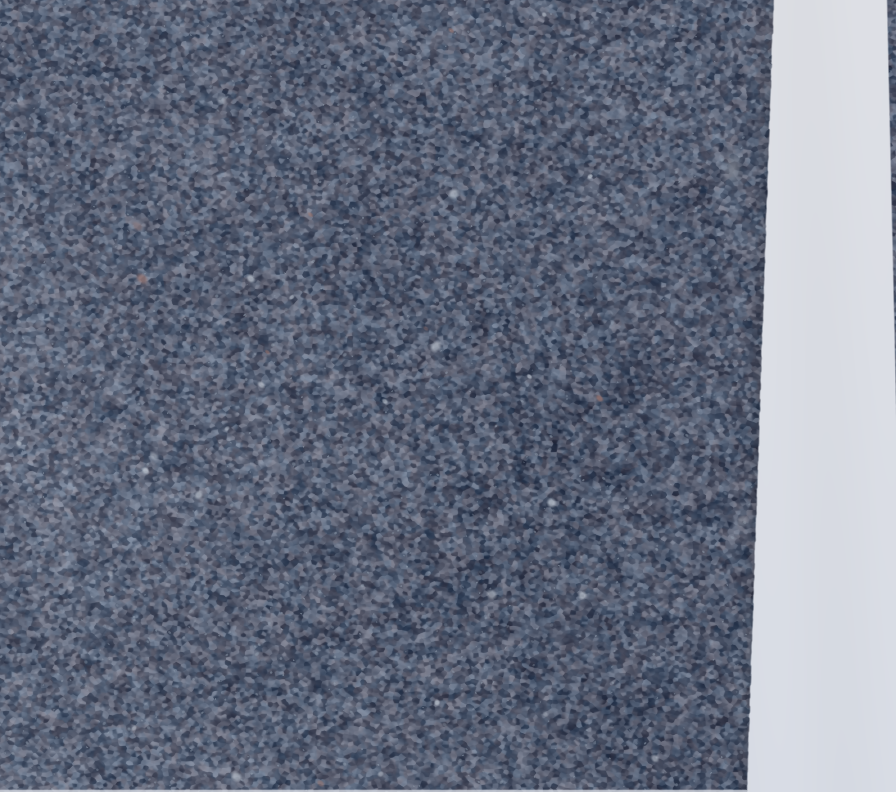
Reproduce this texture procedurally as a WebGL 2 fragment shader.

```glsl
#version 300 es
precision highp float;
// Grainy slate-blue cloth beside a pale, slightly slanted vertical strip.
uniform vec2 u_resolution;
out vec4 fragColor;

vec3 hash3(vec2 cell) {
    vec3 q = fract(cell.xyx * vec3(0.1031, 0.1030, 0.0973));
    q += dot(q, q.yxz + 33.33);
    return fract((q.xxy + q.yzz) * q.zyx);
}

// Soft cellular noise: random tones blended around jittered points.
float grain(vec2 p) {
    vec2 cell = floor(p);
    float tone = 0.0, total = 0.0;
    for (int y = -1; y <= 1; y++)
    for (int x = -1; x <= 1; x++) {
        vec2 c = cell + vec2(x, y);
        vec3 h = hash3(c + 17.0);
        vec2 d = c + h.xy - p;
        float weight = exp(-7.0 * dot(d, d));
        tone += h.z * weight;
        total += weight;
    }
    return tone / total - 0.5;
}

// Scattered lint: x is coverage, y picks its tint.
vec2 flecks(vec2 p, float density) {
    vec2 cell = floor(p), best = vec2(0.0);
    for (int y = -1; y <= 1; y++)
    for (int x = -1; x <= 1; x++) {
        vec2 c = cell + vec2(x, y);
        vec3 h = hash3(c + 71.0), k = hash3(c + 193.0);
        vec2 d = c + h.xy - p;
        d.x += d.y * (k.x - 0.5);
        float radius = mix(0.10, 0.24, k.y * k.y);
        float spot = (1.0 - smoothstep(radius * 0.3, radius, length(d)))
                   * step(h.z, density) * mix(0.4, 1.0, k.z);
        if (spot > best.x) best = vec2(spot, k.x);
    }
    return best;
}

// Broad worn patches from layered, bent sines.
float wear(vec2 p) {
    float sum = 0.0, gain = 0.5;
    for (int i = 0; i < 4; i++) {
        p = mat2(0.8, 0.6, -0.6, 0.8) * p + 1.7;
        sum += gain * sin(p.x + 1.3 * sin(p.y * 0.8)) * sin(p.y + 0.6);
        p *= 1.9;
        gain *= 0.65;
    }
    return sum;
}

float blob(vec2 p, vec2 centre, vec2 size) {
    vec2 d = (p - centre) / size;
    return exp(-dot(d, d));
}

vec3 clothColor(vec2 uv, vec2 p) {
    float light = 0.026 * wear(p * 9.0);
    light += 0.028 * (1.0 - smoothstep(0.0, 0.45, uv.x));
    light += 0.025 * blob(uv, vec2(0.08, 0.40), vec2(0.16, 0.28));
    light += 0.020 * blob(uv, vec2(0.42, 0.90), vec2(0.22, 0.13));
    light -= 0.030 * blob(uv, vec2(0.64, 0.50), vec2(0.09, 0.10));
    light -= 0.022 * blob(uv, vec2(0.78, 0.08), vec2(0.10, 0.16));
    light -= 0.020 * blob(uv, vec2(0.02, 0.97), vec2(0.09, 0.10));

    // Fine yarn grain, clumps and a faint diagonal twill
    float fine = grain(p * vec2(175.0, 205.0));
    float clump = grain(p * 82.0 + 9.0);
    float twill = sin(dot(p, vec2(390.0, 720.0)) + 3.0 * clump);
    light += 0.27 * fine + 0.10 * clump + 0.010 * twill;
    vec3 color = vec3(0.325, 0.358, 0.435) + light * vec3(1.02, 1.0, 0.96);
    color += vec3(-0.012, 0.004, 0.012) * grain(p * 120.0 + 40.0) * 3.0;

    // Small pale specks, denser on the worn left, then rare larger lint
    vec2 speck = flecks(p * 68.0, mix(0.36, 0.18, uv.x));
    color = mix(color, vec3(0.57, 0.62, 0.68), speck.x * 0.55);
    vec2 lint = flecks(p * 26.0 + 5.0, 0.055);
    vec3 lintColor = mix(vec3(0.76, 0.79, 0.83), vec3(0.62, 0.46, 0.43), step(0.86, lint.y));
    color = mix(color, lintColor, lint.x * 0.75);
    float smudge = blob(uv, vec2(0.818, 0.787), vec2(0.009, 0.017));
    return mix(color, vec3(0.51, 0.53, 0.57), 0.6 * smudge);
}

void main() {
    vec2 uv = gl_FragCoord.xy / u_resolution;
    vec2 p = gl_FragCoord.xy / u_resolution.y;
    float soft = max(0.0013, 0.8 / u_resolution.x);
    vec3 color = clothColor(uv, p);

    // Pale strip between two slanted sides, its left one slightly frayed
    float left = mix(0.8335, 0.8635, uv.y) + 0.0012 * grain(vec2(3.0, uv.y * 130.0));
    float right = 0.990 + 0.020 * (1.0 - uv.y);
    color *= 1.0 - 0.13 * exp(-abs(uv.x - left) * 110.0);
    vec3 paper = mix(vec3(0.842, 0.858, 0.892), vec3(0.862, 0.870, 0.892), uv.y);
    paper += 0.006 * sin(uv.x * 45.0 + uv.y * 2.0);
    float strip = smoothstep(left - soft, left + soft, uv.x)
                * (1.0 - smoothstep(right - soft, right + soft, uv.x));

    // Thin pale line below the hem
    float hem = 1.0 - smoothstep(0.0015, 0.0040, uv.y);
    color = mix(color, paper, max(strip, hem * 0.8));
    fragColor = vec4(color, 1.0);
}
```
